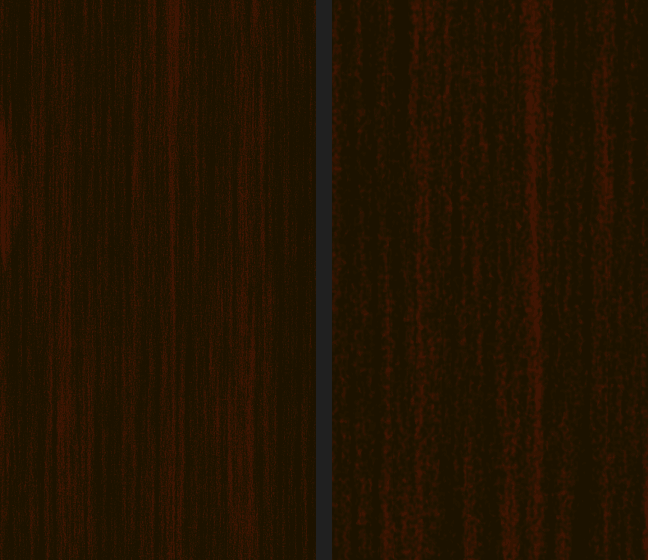
Left: the whole. Right: its middle third, enlarged.
Reproduce this texture procedurally as a Shadertoy shader.

```glsl
// Dark stained wood with upright grain, near-black brown broken by rusty red.
// Stretched gradient noise gives streaks, fibres and pores; soft bands set the
// broad tone, and the summed tone is looked up in a five-colour stain ramp.

const vec3 UMBER    = vec3(0.108, 0.072, 0.000);
const vec3 BARK     = vec3(0.130, 0.077, 0.001);
const vec3 CHESTNUT = vec3(0.160, 0.079, 0.008);
const vec3 RUST     = vec3(0.200, 0.080, 0.003);
const vec3 EMBER    = vec3(0.248, 0.081, 0.010);

// Unit gradient chosen by hashing a lattice cell
vec2 gradient(vec2 cell) {
    vec3 h = fract(cell.xyx * vec3(0.1031, 0.1030, 0.0973));
    h += dot(h, h.yzx + 33.33);
    float angle = 6.28318 * fract((h.x + h.y) * h.z);
    return vec2(cos(angle), sin(angle));
}

// Gradient noise, scaled to a spread of roughly one
float noise(vec2 p) {
    vec2 i = floor(p), f = fract(p);
    vec2 u = f * f * f * (f * (f * 6.0 - 15.0) + 10.0);
    vec2 e = vec2(0.0, 1.0);
    float low  = mix(dot(gradient(i), f),
                     dot(gradient(i + e.yx), f - e.yx), u.x);
    float high = mix(dot(gradient(i + e.xy), f - e.xy),
                     dot(gradient(i + e.yy), f - e.yy), u.x);
    return 4.0 * mix(low, high, u.y);
}

// Soft upright band
float band(float x, float centre, float width) {
    float d = (x - centre) / width;
    return exp(-d * d);
}

// Soft oval stain
float stain(vec2 p, vec2 centre, vec2 radius) {
    vec2 d = (p - centre) / radius;
    return 1.0 - smoothstep(0.65, 1.0, length(d));
}

// Broad light and dark zones across the board
float boardTone(vec2 p) {
    float tone = -0.34;
    tone += 1.25 * band(p.x, 0.55, 0.032);
    tone += 1.10 * band(p.x, 0.77, 0.050);
    tone += 0.50 * band(p.x, 0.20, 0.110);
    tone += 0.35 * band(p.x, 0.45, 0.050);
    tone -= 0.60 * band(p.x, 0.06, 0.030);
    tone -= 0.35 * band(p.x, 0.36, 0.030);
    tone -= 0.45 * smoothstep(0.84, 0.95, p.x);
    return tone + 0.16 * noise(p * vec2(11.0, 0.9) + 37.0);
}

// Figure at the left edge, with fringes pulled along the grain
float edgeFigure(vec2 p) {
    vec2 q = p + vec2(0.006, 0.06) * noise(p * vec2(75.0, 7.0));
    float upper = stain(q, vec2(0.015, 1.16), vec2(0.060, 0.27));
    float arc = band(q.x, 0.075 - 0.28 * (q.y - 0.20), 0.016)
              * smoothstep(0.12, 0.24, q.y) * (1.0 - smoothstep(0.38, 0.5, q.y));
    return 1.7 * upper + 0.9 * arc;
}

// Long straight streaks, broken fibres and narrow dark pore lines
float grain(vec2 p) {
    float streaks = 0.38 * noise(p * vec2(43.0, 0.7))
                  + 0.50 * noise(p * vec2(83.0, 1.3) + 17.0);
    float fibres = 0.42 * noise(p * vec2(137.0, 5.5) + 41.0)
                 + 0.30 * noise(p * vec2(163.0, 24.0) + 97.0);
    float pore = abs(noise(p * vec2(51.0, 0.9) + 73.0));
    float poreLine = 1.0 - smoothstep(0.10, 0.28, pore);
    return streaks + fibres + 0.14 - 0.75 * poreLine;
}

// Tiny flecks, a little longer than wide, with a few bright sparks
float flecks(vec2 p) {
    float fine = noise(p * vec2(197.0, 121.0) + 5.0);
    float dust = noise(p * vec2(247.0, 223.0) + 29.0);
    float spark = smoothstep(1.2, 1.7, noise(p * vec2(167.0, 131.0) + 61.0));
    return 0.42 * fine + 0.48 * dust + 1.0 * spark - 0.07;
}

vec3 stainRamp(float tone) {
    vec3 colour = mix(UMBER, BARK, smoothstep(-0.55, -0.15, tone));
    colour = mix(colour, CHESTNUT, smoothstep(0.25, 0.55, tone));
    colour = mix(colour, RUST, smoothstep(0.80, 1.10, tone));
    return mix(colour, EMBER, smoothstep(1.55, 1.90, tone));
}

void mainImage(out vec4 fragColor, in vec2 fragCoord) {
    vec2 p = fragCoord / iResolution.x;

    // Slight sway of the grain plus ragged fibre edges
    vec2 fibre = p;
    fibre.x += 0.0016 * noise(p * vec2(3.0, 1.5) + 11.0);
    fibre.x += 0.0008 * noise(p * vec2(80.0, 55.0) + 53.0);

    float tone = boardTone(fibre) + edgeFigure(p) + grain(fibre) + flecks(p);
    fragColor = vec4(stainRamp(tone), 1.0);
}
```
